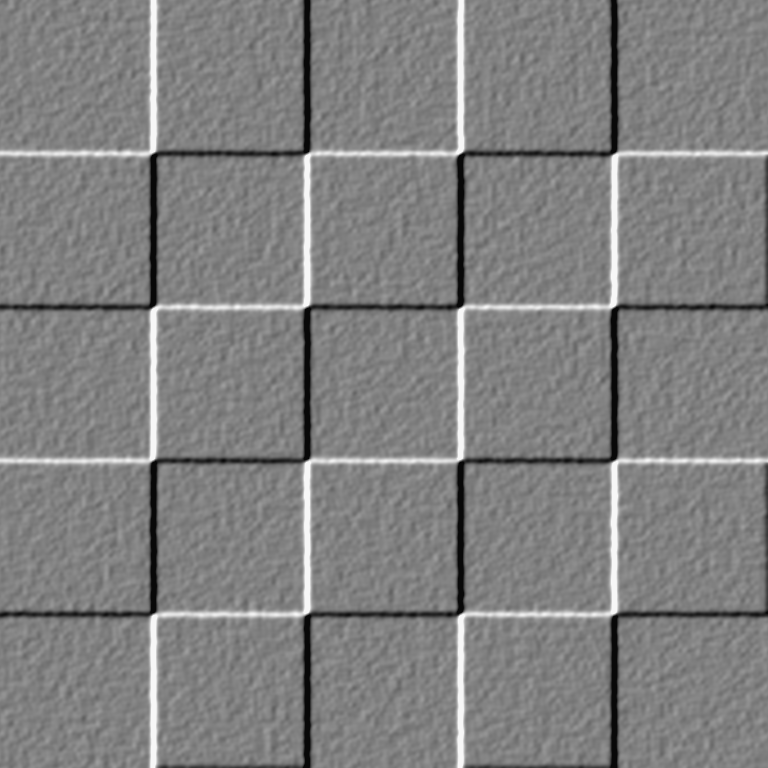
Give the GLSL for this texture map, as a WebGL 1 fragment shader.

```glsl
precision highp float;
uniform vec2 u_resolution;

float hash(vec2 cell) {
  vec3 q = fract(cell.xyx * vec3(0.1031, 0.1030, 0.0973));
  q += dot(q, q.yzx + 33.33);
  return fract((q.x + q.y) * q.z);
}

float noise(vec2 p) {
  vec2 i = floor(p), f = fract(p);
  f = f * f * (3.0 - 2.0 * f);
  return mix(mix(hash(i), hash(i + vec2(1.0, 0.0)), f.x),
             mix(hash(i + vec2(0.0, 1.0)), hash(i + vec2(1.0)), f.x), f.y);
}

float grain(vec2 p) {
  return 0.65 * noise(p * 105.0) + 0.35 * noise(p * 170.0 + 31.0);
}

// +1 for even numbers, -1 for odd ones
vec2 alternate(vec2 n) {
  return 1.0 - 2.0 * mod(n, 2.0);
}

vec2 bell(vec2 d, float width) {
  return exp(-0.5 * d * d / (width * width));
}

void main() {
  vec2 p = gl_FragCoord.xy / u_resolution;
  float width = max(0.003, 0.6 / min(u_resolution.x, u_resolution.y));

  // Slightly ragged seams
  vec2 rough = p + 0.0012 * (vec2(noise(p * 110.0), noise(p * 110.0 + 57.0)) - 0.5);

  // Nearest inner seam on each axis of the 5 by 5 checker
  vec2 seam = clamp(floor(rough * 5.0 + 0.5), 1.0, 4.0);
  vec2 offset = rough - seam / 5.0;
  vec2 parity = alternate(seam);
  vec2 side = parity * clamp(offset / width, -1.0, 1.0);

  // Relief lit along +x and -y, stronger across x
  vec2 slope = parity * bell(offset, width);
  float shade = 0.505 - 0.76 * slope.x * side.y + 0.38 * slope.y * side.x;

  // Faint dark seams on the right and bottom borders
  vec2 border = bell(vec2(1.0 - p.x, p.y), width);
  shade += 0.27 * dot(border, min(side.yx, 0.0));

  // Embossed grain
  vec2 light = vec2(0.0021, -0.0012);
  shade += 0.2 * (grain(p + light) - grain(p - light));

  gl_FragColor = vec4(vec3(clamp(shade, 0.03, 0.97)), 1.0);
}
```
